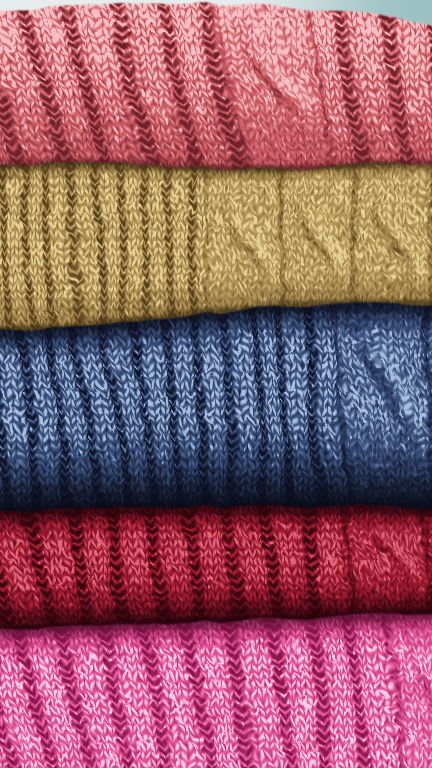
Write a WebGL 2 fragment shader that draws this texture.

```glsl
#version 300 es
precision highp float;
uniform vec2 u_resolution;
out vec4 outColor;

const float ASPECT = 0.5625;
const float TAU = 6.2831853;
const float STITCH_HEIGHT = 0.0115;
const float CHEVRON = 0.8;
const float WOBBLE = 0.006;
const float RIB_DRIFT = 0.014;
const float MOTTLING = 0.34;
const float FIBRE = 0.34;

// Garments run from top to bottom: coral, mustard, navy, red, pink
const vec3 DARK[5] = vec3[5](vec3(.42, .12, .16), vec3(.33, .24, .10), vec3(.06, .07, .15),
                             vec3(.22, .02, .06), vec3(.52, .08, .28));
const vec3 MID[5] = vec3[5](vec3(.80, .36, .39), vec3(.67, .55, .32), vec3(.22, .31, .48),
                            vec3(.62, .10, .19), vec3(.87, .31, .58));
const vec3 PALE[5] = vec3[5](vec3(.97, .75, .77), vec3(.91, .82, .58), vec3(.66, .75, .88),
                             vec3(.88, .40, .48), vec3(1., .80, .90));
// Rib period, trough share, stitch columns per rib, lean
const vec4 RIB[5] = vec4[5](vec4(.057, .26, 3., .30), vec4(.031, .26, 2., .04), vec4(.037, .24, 2., .14),
                            vec4(.050, .28, 3., .20), vec4(.052, .26, 3., .24));
// Cable start, end, panel width, height of the crossing
const vec4 CABLE[5] = vec4[5](vec4(.300, .425, .125, .50), vec4(.267, 1., .098, .45), vec4(.443, 1., .120, .60),
                              vec4(.449, 1., .115, .55), vec4(.520, 1., .110, .50));
// Light at the lower fold, height of full light, start and end of the top shadow
const vec4 FOLD[5] = vec4[5](vec4(.62, .55, 2., 3.), vec4(.55, .28, .88, 1.02), vec4(.22, .50, .80, 1.02),
                             vec4(.28, .50, .70, 1.02), vec4(.92, .50, .82, 1.02));

float hash(vec2 p) {
    p = fract(p * vec2(127.31, 311.73));
    p += dot(p, p + 34.53);
    return fract(p.x * p.y);
}

float noise(vec2 p) {
    vec2 i = floor(p), f = fract(p);
    f = f * f * (3. - 2. * f);
    return mix(mix(hash(i), hash(i + vec2(1, 0)), f.x),
               mix(hash(i + vec2(0, 1)), hash(i + vec2(1, 1)), f.x), f.y);
}

// Lower outline of each garment; index -1 is the top of the pile
float foldEdge(int i, float x) {
    float u = x / ASPECT;
    if (i < 0) return .984 + .06 * u - .075 * u * u;
    if (i == 0) return .784 + .004 * cos(u * 8. - 1.6);
    if (i == 1) return .570 + .034 * smoothstep(0., .8, u);
    if (i == 2) return .333 + .026 * u - .021 * u * u;
    if (i == 3) return .180 + .022 * u;
    return -.06;
}

// V-shaped stitches: x counts columns, y counts rows
float stitches(vec2 q) {
    float side = abs(fract(q.x) - .5);
    float strand = .5 + .5 * cos(TAU * (q.y - CHEVRON * 2. * side));
    float arm = sqrt(max(sin(TAU * side), 0.));
    return arm * (.3 + .7 * strand);
}

// Raised stitch columns separated by laddered troughs
float ribRelief(vec2 p, vec4 rib) {
    float f = fract(p.x / rib.x);
    float inner = (f - rib.y) / (1. - rib.y);
    float row = p.y / STITCH_HEIGHT;
    float raised = smoothstep(-.12, .12, inner) * smoothstep(1.02, .88, inner);
    float rung = .5 + .5 * cos(TAU * (row - 1.1 * abs(f / rib.y - .5)));
    float ridge = .82 + .18 * sin(.5 * TAU * clamp(inner, 0., 1.));
    float yarn = (.24 + .58 * stitches(vec2(inner * rib.z, row))) * ridge;
    return mix(.08 + .36 * rung * rung, yarn, raised);
}

// Smooth panels with a slanting crossing and deep side seams
float cableRelief(vec2 p, float v, vec4 cable) {
    float u = fract((p.x - cable.x) / cable.z) - .5;
    float rise = v - cable.w;
    float slant = -.26 * tanh(rise * 5.);
    float window = exp(-rise * rise * 18.);
    float crease = exp(-pow((u - slant) * 13., 2.)) * window;
    float swell = exp(-pow((u - slant - .14) * 7., 2.)) * window;
    float seam = smoothstep(.41, .5, abs(u));
    vec2 q = vec2((u - slant * window * .4) * 8., p.y / STITCH_HEIGHT + u * window * 2.);
    float yarn = .30 + .40 * stitches(q) + .14 * swell;
    return yarn * (1. - .55 * crease) * (1. - .50 * seam);
}

vec3 garment(int i, vec2 p) {
    float low = foldEdge(i, p.x), high = foldEdge(i - 1, p.x);
    float v = clamp((p.y - low) / (high - low), 0., 1.);
    float seed = float(i) * 7.3;
    vec4 rib = RIB[i], cable = CABLE[i], fold = FOLD[i];

    // Slanted, irregular fabric coordinates
    float lean = rib.w * (1. - .6 * p.x / ASPECT);
    vec2 q = p + vec2(lean * (p.y - mix(low, high, .4)), 0.);
    q.x += RIB_DRIFT * (noise(vec2(q.x * 22. + seed, p.y * 9.)) - .5);
    q += WOBBLE * (vec2(noise(p * 75. + seed), noise(p * 70. + 19. + seed)) - .5);

    float inCable = smoothstep(cable.x - .003, cable.x + .003, q.x)
                  * (1. - smoothstep(cable.y - .003, cable.y + .003, q.x));
    float relief = mix(ribRelief(q, rib), cableRelief(q, v, cable), inCable);

    // Mottled yarn and pale stray fibres
    float mottling = .5 * (noise(q * vec2(190., 130.) + seed) + noise(q * vec2(420., 330.))) - .5;
    float fibre = smoothstep(.68, .92, noise(vec2(q.x * 360. + q.y * 90., q.y * 150.) + seed));
    relief += MOTTLING * mottling + FIBRE * fibre * smoothstep(.1, .45, relief);

    // Rounded fold lit from above
    float light = mix(fold.x, 1., smoothstep(0., fold.y, v));
    light *= 1. - .78 * smoothstep(fold.z, fold.w, v);
    light *= mix(.55, 1., smoothstep(0., .06, v));
    if (i == 0) light += .30 * smoothstep(.45, 1., v);
    float tone = clamp(relief * light * 1.18, 0., 1.);
    vec3 color = mix(DARK[i], MID[i], smoothstep(0., .50, tone));
    color = mix(color, PALE[i], smoothstep(.42, .95, tone));
    return color * mix(.55, 1., smoothstep(0., .55, light));
}

void main() {
    vec2 p = gl_FragCoord.xy / u_resolution * vec2(ASPECT, 1.);
    float soft = .0012 + .8 / u_resolution.y;
    float uneven = .005 * (noise(vec2(p.x * 45., 3.)) - .5);

    // Stack the garments from the bottom up
    vec3 color = garment(4, p);
    for (int i = 3; i >= 0; i--) {
        float cover = smoothstep(-soft, soft, p.y - foldEdge(i, p.x) - uneven);
        color = mix(color, garment(i, p), cover);
    }

    // Pale room behind the pile
    vec3 room = mix(vec3(.90, .92, .92), vec3(.62, .76, .77), smoothstep(.3, .54, p.x));
    color = mix(color, room, smoothstep(-soft, soft, p.y - foldEdge(-1, p.x) - uneven));
    outColor = vec4(color, 1.);
}
```
